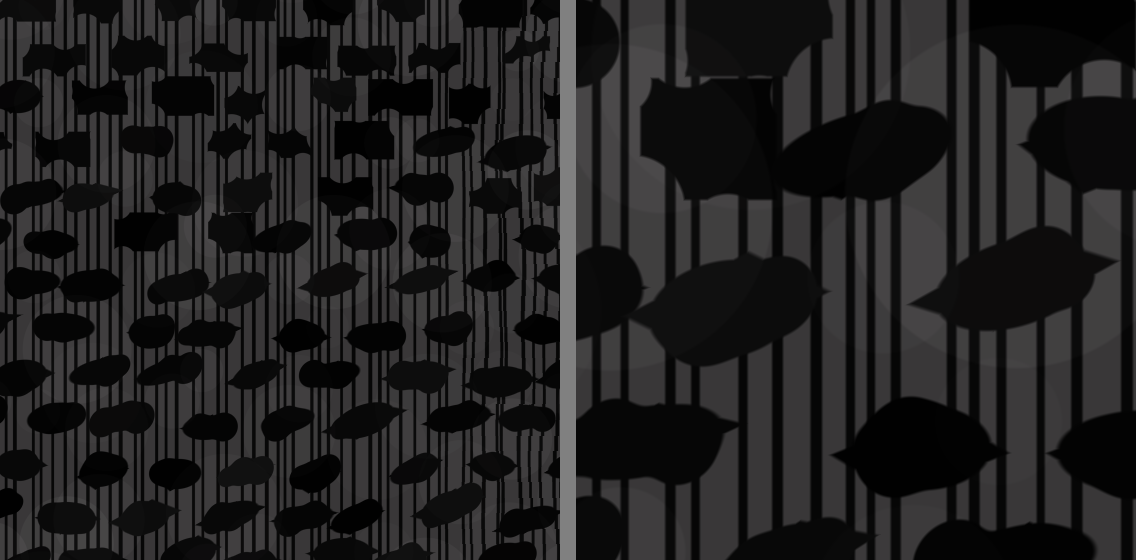
Left, the full canvas; right, a detail of the centre.
Reproduce this pattern procedurally as a WebGL 2 fragment shader.

```glsl
#version 300 es
precision highp float;
// Dark lobed and scalloped blobs in loose rows over a grey ground of irregular
// vertical black stripes, veiled by faint discs. Jittered cell grids place
// everything; blobs change from rounded lobes low down to bitten cusps on top.

uniform vec2 u_resolution;
out vec4 outColor;

const vec3 GROUND = vec3(0.222, 0.216, 0.219);
const vec3 STRIPE = vec3(0.022);
const vec3 BLOB_DARK = vec3(0.002);
const vec3 BLOB_PALE = vec3(0.060);
const vec3 VEIL = vec3(0.46, 0.45, 0.455);
const float VEIL_ON_GROUND = 0.11;
const float VEIL_ON_BLOB = 0.035;
const vec2 BLOB_GRID = vec2(7.2, 12.2);
const float VEIL_GRID = 7.0;
const float STRIPE_COUNT = 48.0;
const float STRIPE_JITTER = 0.75;
const float TAU = 6.2831853;

vec4 hash4(vec2 cell) {
  vec4 h = fract(cell.xyxy * vec4(0.1031, 0.1030, 0.0973, 0.1099) + 0.37);
  h += dot(h, h.wzxy + 33.33);
  return fract((h.xxyz + h.yzzw) * h.zywx);
}

float ellipse(vec2 p, vec2 halfSize) {
  return (length(p / halfSize) - 1.0) * min(halfSize.x, halfSize.y);
}

float smoothUnion(float a, float b, float k) {
  float h = max(k - abs(a - b), 0.0) / k;
  return min(a, b) - 0.25 * h * h * k;
}

// Rounded lobes on a rising axis, joined with a slanted pointed leaf
float lobedBlob(vec2 p, vec2 halfSize, vec4 h, vec4 g) {
  p.y -= (g.x - 0.2) * 0.4 * p.x;
  float d = ellipse(p, halfSize);
  for (int i = 0; i < 3; i++) {
    vec4 lobe = hash4(h.xy * 91.0 + float(i) * 7.3);
    vec2 offset = (lobe.xy - 0.5) * halfSize * vec2(1.7, 0.7);
    d = smoothUnion(d, length(p - offset) - mix(0.015, 0.028, lobe.z), 0.005);
  }
  vec2 q = abs(p - vec2(0.45 * p.y, 0.3 * (g.y - 0.5) * halfSize.y));
  float leaf = (q.x / (halfSize.x * mix(0.9, 1.45, g.z)) + q.y / halfSize.y - 1.0) * 0.021;
  return min(d, leaf);
}

// A slab with a ring of round bites, leaving cusps between them
float bittenBlob(vec2 p, vec2 halfSize, vec4 h, vec4 g) {
  vec2 q = abs(p) - halfSize * vec2(1.0, 1.05);
  float d = max(q.x, q.y);
  for (int i = 0; i < 6; i++) {
    vec4 bite = hash4(h.zw * 83.0 + float(i) * 5.7);
    float angle = TAU * (float(i) + g.x + 0.5 * bite.x) / 6.0;
    vec2 centre = 1.65 * halfSize * vec2(cos(angle), sin(angle));
    d = max(d, mix(0.019, 0.033, bite.y) - length(p - centre));
  }
  return d;
}

// Coverage of the stripes, which drift in small steps near the right side
float stripes(vec2 p, float soft) {
  float stepY = floor(p.y * 36.0) / 36.0;
  float drift = sin(stepY * 11.0) + 0.6 * sin(stepY * 27.0 + p.x * 30.0);
  float x = p.x + 0.004 * drift * smoothstep(0.76, 0.92, p.x);
  float cell = floor(x * STRIPE_COUNT);
  float d = 1.0;
  for (float i = -1.0; i <= 1.0; i++) {
    vec4 h = hash4(vec2(cell + i, 17.0));
    float centre = (cell + i + 0.5 + STRIPE_JITTER * (h.x - 0.5)) / STRIPE_COUNT;
    d = min(d, abs(x - centre) - mix(0.0024, 0.0036, h.y * h.y));
  }
  return 1.0 - smoothstep(-soft, soft, d);
}

// Number of faint discs over a point
float veils(vec2 p, float soft) {
  vec2 cell = floor(p * VEIL_GRID);
  float count = 0.0;
  for (int k = 0; k < 9; k++) {
    vec2 id = cell + vec2(k % 3 - 1, k / 3 - 1);
    vec4 h = hash4(id + 41.0);
    float d = length(p - (id + h.xy) / VEIL_GRID) - mix(0.035, 0.105, h.z);
    count += (1.0 - smoothstep(-soft, soft, d)) * mix(0.4, 1.3, h.w);
  }
  return count;
}

// Lay the blobs of the nearby cells over the colour below
vec3 addBlobs(vec3 color, vec2 p, float soft) {
  vec2 base = floor(p * BLOB_GRID + vec2(0.0, 0.5));
  for (int k = 0; k < 9; k++) {
    vec2 id = base + vec2(k % 3 - 1, k / 3 - 1);
    vec4 h = hash4(id + 5.0);
    vec4 g = hash4(id + 67.0);
    float rowShift = 0.5 * mod(id.y, 2.0);
    vec2 jitter = (h.xy - 0.5) * vec2(0.45, 0.3);
    vec2 centre = (id + vec2(0.25 + rowShift, 0.0) + jitter) / BLOB_GRID;
    vec2 halfSize = mix(vec2(0.036, 0.020), vec2(0.058, 0.030), h.zw);
    bool bitten = g.w < smoothstep(0.35, 0.95, centre.y);
    float d = bitten ? bittenBlob(p - centre, halfSize * vec2(1.0, 1.15), h, g)
                     : lobedBlob(p - centre, halfSize, h, g);
    vec3 tone = mix(BLOB_DARK, BLOB_PALE, g.y * g.z);
    color = mix(color, tone, 1.0 - smoothstep(-soft, soft, d));
  }
  return color;
}

void main() {
  vec2 p = gl_FragCoord.xy / u_resolution.y;
  float soft = max(0.0011, 0.7 / u_resolution.y);
  float veil = veils(p, soft);
  vec3 color = mix(GROUND, VEIL, min(VEIL_ON_GROUND * veil, 0.3));
  color = mix(color, STRIPE, stripes(p, soft));
  color = addBlobs(color, p, soft);
  float darkness = 1.0 - smoothstep(0.05, 0.2, color.g);
  color = mix(color, VEIL, VEIL_ON_BLOB * min(veil, 2.5) * darkness);
  outColor = vec4(color, 1.0);
}
```
